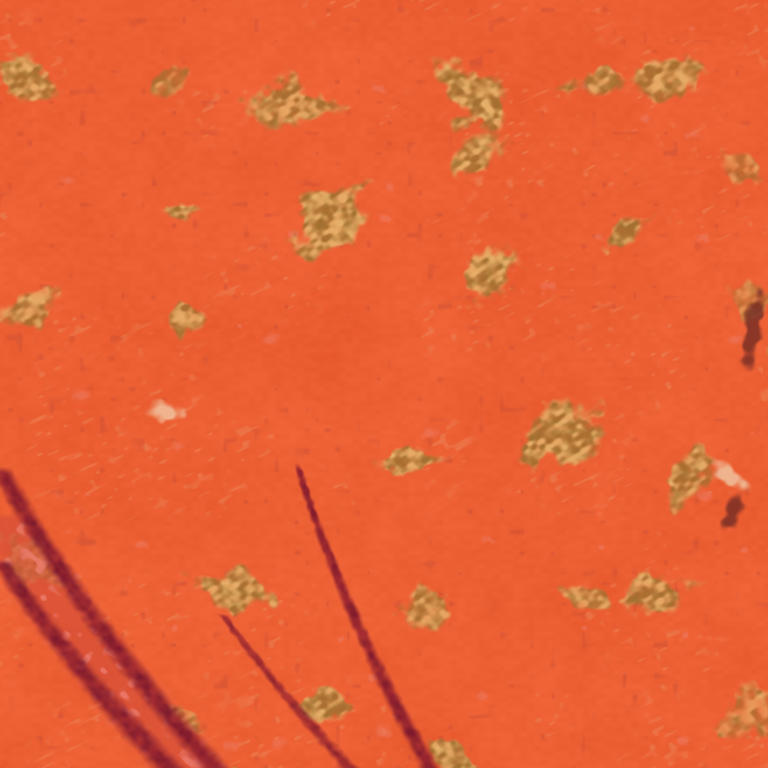
Reproduce this texture procedurally as a Shadertoy shader.

```glsl
float hash(vec2 p) {
    vec3 q = fract(p.xyx * 0.1031);
    q += dot(q, q.yzx + 33.33);
    return fract((q.x + q.y) * q.z);
}

float noise(vec2 p) {
    vec2 i = floor(p), f = fract(p);
    f = f * f * (3.0 - 2.0 * f);
    return mix(mix(hash(i), hash(i + vec2(1, 0)), f.x),
               mix(hash(i + vec2(0, 1)), hash(i + vec2(1, 1)), f.x), f.y);
}

vec2 turn(vec2 p, float angle) {
    float c = cos(angle), s = sin(angle);
    return vec2(c * p.x + s * p.y, c * p.y - s * p.x);
}

// Ragged lozenges, one per occupied cell; some are worn thin
float flakes(vec2 p) {
    float cover = 0.0;
    float ragged = (noise(p * 42.0) - 0.5) * 1.0 + (noise(p * 115.0) - 0.5) * 0.5;
    float wear = noise(p * 95.0 + 7.0);
    vec2 cell = floor(p * 6.0);
    for (int y = -1; y <= 1; y++)
    for (int x = -1; x <= 1; x++) {
        vec2 id = cell + vec2(x, y) + 20.0;
        if (hash(id + 3.7) > 0.7) continue;
        vec2 jitter = 0.1 + 0.8 * vec2(hash(id + 11.3), hash(id + 27.9));
        vec2 q = turn(p - (id - 20.0 + jitter) / 6.0, mix(-0.8, 1.1, hash(id + 41.1)));
        float size = mix(0.026, 0.056, hash(id + 53.2));
        q /= size * vec2(1.0, mix(0.45, 0.78, hash(id + 67.4)));
        float d = mix(length(q), abs(q.x) + abs(q.y), 0.55) - 1.0 + ragged;
        float worn = hash(id + 79.6);
        float opacity = mix(1.0, mix(0.3, 1.0, wear), worn * worn);
        cover = max(cover, opacity * smoothstep(0.3, -0.25, d));
    }
    return cover;
}

// Curved line from a tip down to the lower edge; width is (at tip, at foot)
float stroke(vec2 p, vec2 tip, float foot, float bend, vec2 width) {
    float t = 1.0 - p.y / tip.y;
    float slope = (foot - tip.x + bend * (1.0 - 2.0 * t)) / tip.y;
    float centre = mix(tip.x, foot, t) + bend * t * (1.0 - t);
    float d = abs(p.x - centre) / sqrt(1.0 + slope * slope);
    d += (noise(p * 130.0) - 0.5) * 0.003;
    float w = mix(width.x, width.y, clamp(t, 0.0, 1.0));
    return smoothstep(w, w * 0.15, d) * smoothstep(-0.01, 0.02, t);
}

// Small elongated chip with a rough rim
float chip(vec2 p, vec2 centre, vec2 size, float angle) {
    float d = length(turn(p - centre, angle) / size) - 1.0;
    return smoothstep(0.4, -0.4, d + (noise(p * 100.0) - 0.5) * 0.8);
}

// Faint ragged specks on a jittered grid
float specks(vec2 p) {
    vec2 id = floor(p * 15.0);
    vec2 centre = 0.25 + 0.5 * vec2(hash(id + 91.3), hash(id + 103.8));
    float radius = mix(0.06, 0.2, hash(id + 117.5));
    float d = length((fract(p * 15.0) - centre) * vec2(0.8, 1.1));
    d += (noise(p * 140.0) - 0.5) * 0.1;
    return step(hash(id + 131.2), 0.2) * smoothstep(radius, radius * 0.2, d);
}

void mainImage(out vec4 fragColor, in vec2 fragCoord) {
    vec2 p = fragCoord / iResolution.xy;
    float fine = noise(p * vec2(110.0, 160.0));
    float broad = noise(p * 9.0) * 0.6 + noise(p * 28.0) * 0.4;

    // Orange ground with faint mottling and short broken scratches
    vec3 color = vec3(0.925, 0.372, 0.2);
    color += (fine - 0.5) * 0.022 + (broad - 0.5) * vec3(0.03, 0.04, 0.04);
    float scratch = smoothstep(0.72, 0.98, noise(turn(p, 0.45) * vec2(85.0, 165.0)));
    scratch *= smoothstep(0.45, 0.75, noise(p * 14.0 + 31.0));
    color = mix(color, vec3(0.92, 0.52, 0.34), 0.55 * scratch);
    float soot = smoothstep(0.84, 1.0, noise(p * 75.0 + 53.0));
    color = mix(color, vec3(0.78, 0.3, 0.2), 0.45 * soot);
    color = mix(color, vec3(0.93, 0.47, 0.37), 0.6 * specks(p));

    // Olive flakes with crossed light and dark grain
    float grain = noise(turn(p, 0.6) * vec2(95.0, 170.0)) * 0.6;
    grain += noise(turn(p, -0.7) * vec2(110.0, 150.0)) * 0.4;
    vec3 olive = mix(vec3(0.63, 0.44, 0.19), vec3(0.9, 0.7, 0.42), smoothstep(0.2, 0.8, grain));
    color = mix(color, olive, flakes(p) * mix(0.85, 1.0, fine));

    // Pink flecks between the paired strokes
    float band = stroke(p, vec2(0.0, 0.33), 0.25, -0.07, vec2(0.05));
    color = mix(color, vec3(0.83, 0.3, 0.22), 0.65 * band);
    float fleck = smoothstep(0.6, 0.9, noise(turn(p, 0.9) * vec2(120.0, 75.0)));
    color = mix(color, vec3(0.93, 0.5, 0.45), 0.75 * band * fleck);

    // Plum strokes, soft at the rim
    float ink = stroke(p, vec2(0.0, 0.39), 0.28, -0.07, vec2(0.016, 0.019));
    ink = max(ink, stroke(p, vec2(0.0, 0.27), 0.22, -0.04, vec2(0.015, 0.02)));
    ink = max(ink, stroke(p, vec2(0.387, 0.395), 0.56, -0.05, vec2(0.006, 0.015)));
    ink = max(ink, 0.85 * stroke(p, vec2(0.29, 0.2), 0.455, -0.02, vec2(0.006, 0.011)));
    vec3 plum = mix(vec3(0.46, 0.08, 0.17), vec3(0.63, 0.16, 0.19), noise(p * 110.0));
    color = mix(color, plum, ink * mix(0.8, 1.0, fine));

    // Dark and pale chips
    float dark = chip(p, vec2(0.98, 0.57), vec2(0.01, 0.045), -0.15);
    dark = max(dark, chip(p, vec2(0.955, 0.335), vec2(0.01, 0.022), -0.4));
    color = mix(color, vec3(0.45, 0.17, 0.14), 0.8 * dark);
    float pale = chip(p, vec2(0.215, 0.463), vec2(0.022, 0.011), -0.2);
    pale = max(pale, chip(p, vec2(0.95, 0.38), vec2(0.024, 0.009), -0.65));
    color = mix(color, vec3(0.94, 0.76, 0.62), 0.85 * pale);

    fragColor = vec4(color, 1.0);
}
```
